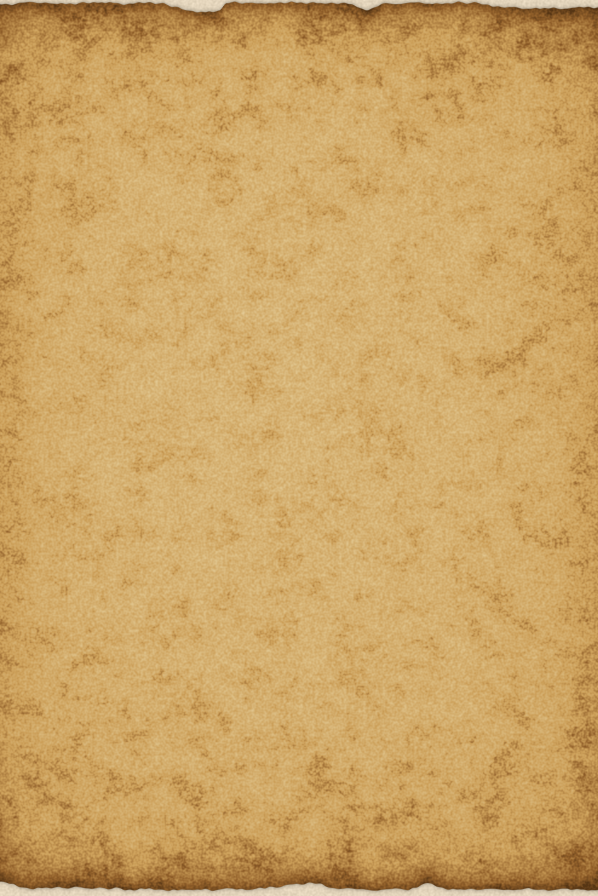
Write a WebGL 1 fragment shader that draws this texture.

```glsl
precision highp float;
// Aged parchment with scorched, ragged top and bottom edges over a pale backing.
// Edge profiles give a depth into the sheet; depth, side falloff and layered
// gradient noise add up to one tone that a colour ramp turns into paper.

uniform vec2 u_resolution;

vec2 gradient(vec2 cell) {
  vec3 h = fract(cell.xyx * vec3(0.1031, 0.1030, 0.0973));
  h += dot(h, h.yzx + 33.33);
  float angle = 6.2832 * fract((h.x + h.y) * h.z);
  return vec2(cos(angle), sin(angle));
}

// Gradient noise, roughly -0.7 to 0.7
float noise(vec2 p) {
  vec2 i = floor(p), f = p - i;
  vec2 w = f * f * f * (f * (f * 6.0 - 15.0) + 10.0);
  float a = dot(gradient(i), f);
  float b = dot(gradient(i + vec2(1, 0)), f - vec2(1, 0));
  float c = dot(gradient(i + vec2(0, 1)), f - vec2(0, 1));
  float d = dot(gradient(i + vec2(1, 1)), f - vec2(1, 1));
  return mix(mix(a, b, w.x), mix(c, d, w.x), w.y);
}

float fbm(vec2 p) {
  float sum = 0.0, gain = 1.0;
  for (int i = 0; i < 4; i++) {
    sum += gain * noise(p);
    p = mat2(1.6, 1.2, -1.2, 1.6) * p + 17.3;
    gain *= 0.72;
  }
  return sum;
}

float bump(float x, float center, float width) {
  float d = (x - center) / width;
  return exp(-d * d);
}

float stain(vec2 p, vec2 center, vec2 radius) {
  vec2 d = (p - center) / radius;
  return exp(-dot(d, d));
}

// How far the torn paper ends below the top of the canvas
float topTear(float x) {
  float bite = smoothstep(0.25, 0.34, x) * (1.0 - smoothstep(0.366, 0.38, x));
  return 0.0036 + 0.0100 * bite + 0.0080 * bump(x, 0.612, 0.018)
    + 0.0050 * smoothstep(0.79, 0.84, x)
    + 0.0022 * noise(vec2(x * 22.0, 3.7)) + 0.0026 * noise(vec2(x * 75.0, 8.2));
}

// How far it ends above the bottom
float bottomTear(float x) {
  return 0.0075 + 0.0090 * bump(x, 0.0, 0.03) + 0.0060 * bump(x, 0.51, 0.05)
    + 0.0065 * bump(x, 0.715, 0.020) + 0.0020 * bump(x, 0.12, 0.05)
    + 0.0022 * noise(vec2(x * 22.0, 41.3)) + 0.0026 * noise(vec2(x * 75.0, 29.6));
}

vec3 paperRamp(float tone) {
  vec3 c = mix(vec3(0.875, 0.765, 0.545), vec3(0.80, 0.625, 0.35), clamp(tone * 2.0, -0.3, 1.0));
  c = mix(c, vec3(0.57, 0.375, 0.165), clamp(tone * 2.0 - 1.0, 0.0, 1.0));
  return mix(c, vec3(0.34, 0.21, 0.08), clamp(tone * 2.0 - 2.0, 0.0, 1.0));
}

void main() {
  vec2 uv = gl_FragCoord.xy / u_resolution;
  vec2 p = gl_FragCoord.xy / u_resolution.y;
  float pixel = 1.0 / u_resolution.y;

  float topDepth = 1.0 - uv.y - topTear(uv.x);
  float bottomDepth = uv.y - bottomTear(uv.x);
  float depth = min(topDepth, bottomDepth);
  float inside = max(depth, 0.0);
  float side = min(uv.x, 1.0 - uv.x);

  // Mottling at two sizes, clustered flecks, and fine fibre grain
  float clouds = fbm(p * 11.0 + 5.0);
  float blotches = fbm(p * vec2(30.0, 36.0) + 71.0);
  float flecks = noise(p * vec2(105.0, 125.0) + 43.0);
  float grain = noise(p * 225.0) + 1.1 * noise(p * 370.0 + 19.0);

  // Broad shading, lightest a little left of the middle
  vec2 fromMiddle = (uv - vec2(0.46, 0.55)) / vec2(0.54, 0.5);
  float tone = 0.235 + 0.12 * dot(fromMiddle, fromMiddle);
  tone += 0.19 * exp(-side / 0.055);

  // Scorching along the tears, broken up by the mottling
  float burn = inside * (1.0 - 0.5 * clamp(clouds + blotches, -0.8, 0.8));
  tone += 0.46 * exp(-burn / 0.043) + 0.40 * exp(-inside / 0.010);
  tone += 0.16 * bump(uv.x, 0.612, 0.025) * exp(-max(topDepth, 0.0) / 0.02);
  tone += 0.16 * bump(uv.x, 0.715, 0.030) * exp(-max(bottomDepth, 0.0) / 0.02);

  // Faint isolated stains
  float stains = stain(uv, vec2(0.025, 0.628), vec2(0.035, 0.022))
    + 0.5 * stain(uv, vec2(0.85, 0.59), vec2(0.05, 0.025))
    + 0.5 * stain(uv, vec2(0.68, 0.875), vec2(0.06, 0.025))
    + 0.7 * stain(uv, vec2(0.63, 0.065), vec2(0.08, 0.022));
  tone += 0.15 * stains * (1.0 + blotches);

  float patches = smoothstep(0.05, 0.75, blotches + 0.5 * clouds + 0.35 * flecks);
  tone += 0.06 * clouds + 0.09 * blotches + 0.12 * patches;
  tone += 0.08 * flecks + (0.21 + 0.08 * patches) * grain;
  vec3 paper = paperRamp(tone);

  // Pale backing, shadowed beside the tear
  vec3 backing = vec3(0.90, 0.84, 0.74) + 0.05 * grain;
  backing *= 1.0 - 0.25 * exp(min(depth, 0.0) / 0.002);

  float cover = smoothstep(-0.8 * pixel, 0.8 * pixel, depth);
  gl_FragColor = vec4(mix(backing, paper, cover), 1.0);
}
```
